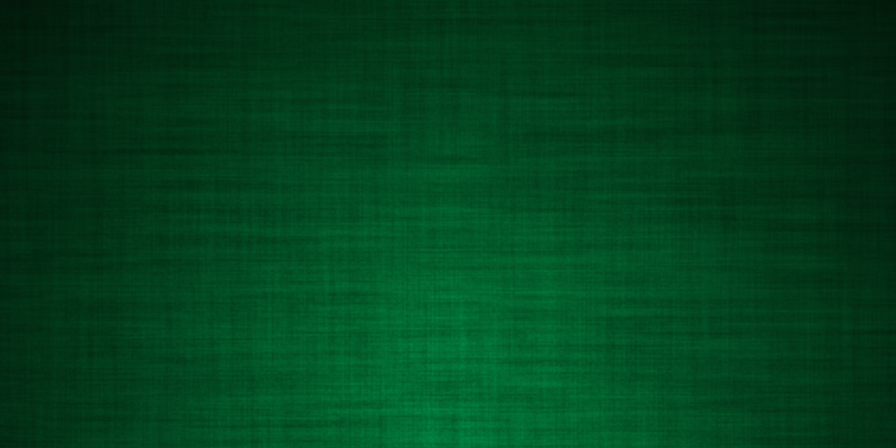
Give the GLSL for this texture, as a Shadertoy shader.

```glsl
#define GLOW_CENTER vec2(0.5, 0.07)
#define GLOW_PEAK 0.46
#define THREADS 210.0
#define WEFT_AMOUNT 0.24
#define WARP_AMOUNT 0.16
#define SLUB_AMOUNT 0.18
#define GRAIN_AMOUNT 0.12
#define CLOUD_AMOUNT 0.10

float hash(vec2 p) {
    return fract(sin(dot(p, vec2(127.1, 311.7))) * 43758.5453);
}

// Smooth value noise centred on zero
float noise(vec2 p) {
    vec2 cell = floor(p);
    vec2 f = fract(p);
    f = f * f * (3.0 - 2.0 * f);
    float low = mix(hash(cell), hash(cell + vec2(1.0, 0.0)), f.x);
    float high = mix(hash(cell + vec2(0.0, 1.0)), hash(cell + vec2(1.0, 1.0)), f.x);
    return mix(low, high, f.y) - 0.5;
}

// Threads running along x, layered from long fibres to short flecks
float fibres(vec2 p, float seed) {
    float sum = 0.0;
    float weight = 0.5;
    float along = 4.0;
    for (int i = 0; i < 3; i++) {
        sum += weight * noise(p * vec2(along, THREADS) + seed);
        along *= 3.2;
        weight *= 0.75;
        seed += 37.3;
    }
    return sum;
}

// Broad light rising from the lower edge, falling off into the corners
float glow(vec2 uv) {
    vec2 offset = (uv - GLOW_CENTER) * vec2(2.0, 1.0);
    float d = sqrt(dot(offset, offset) + 0.012);
    return GLOW_PEAK * exp(0.09 - 0.85 * d - 0.18 * d * d * d);
}

// Woven brightness variation around one
float linen(vec2 p) {
    float weft = fibres(p, 11.0);
    float warp = fibres(p.yx, 83.0);
    float slub = noise(p * vec2(5.0, 62.0) + 19.0)
               + 0.5 * noise(p.yx * vec2(4.0, 55.0) + 53.0);
    float grain = noise(p * THREADS + 7.0);
    float cloud = noise(p * vec2(3.0, 9.0) + 3.0);
    return 1.0 + WEFT_AMOUNT * weft + WARP_AMOUNT * warp
         + SLUB_AMOUNT * slub + GRAIN_AMOUNT * grain + CLOUD_AMOUNT * cloud;
}

void mainImage(out vec4 fragColor, in vec2 fragCoord) {
    vec2 uv = fragCoord / iResolution.xy;
    vec2 p = fragCoord / iResolution.y;

    // Green dye, slightly bluer where it is brighter
    float green = glow(uv) * linen(p);
    vec3 color = vec3(0.007, green, green * (0.41 + 0.16 * green));
    fragColor = vec4(clamp(color, 0.0, 1.0), 1.0);
}
```
